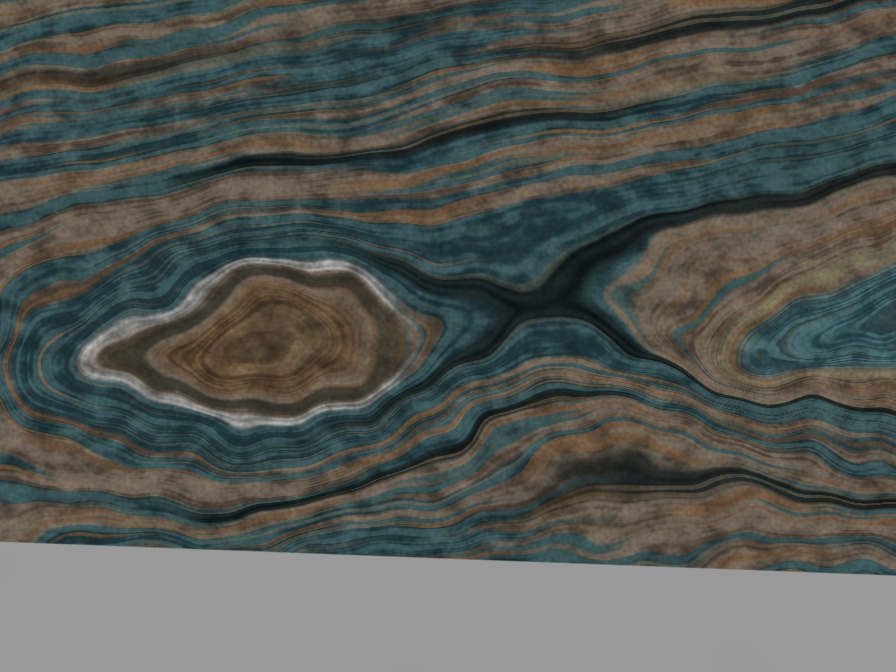
This texture is drawn by a Shadertoy shader. Its source:

```glsl
// Folded bands of teal, tan and black marbled stone above a plain grey ledge.

vec2 hashGradient(vec2 cell) {
    float a = 6.2832 * fract(sin(dot(cell, vec2(127.1, 311.7))) * 43758.5);
    return vec2(cos(a), sin(a));
}

float gradientNoise(vec2 p) {
    vec2 i = floor(p), f = fract(p);
    vec2 u = f * f * f * (f * (f * 6.0 - 15.0) + 10.0);
    vec2 e = vec2(0.0, 1.0);
    float low = mix(dot(hashGradient(i), f),
                    dot(hashGradient(i + e.yx), f - e.yx), u.x);
    float high = mix(dot(hashGradient(i + e), f - e),
                     dot(hashGradient(i + e.yy), f - e.yy), u.x);
    return mix(low, high, u.y);
}

float fbm(vec2 p) {
    float sum = 0.0, amp = 0.6;
    for (int i = 0; i < 4; i++) {
        sum += amp * gradientNoise(p);
        p = mat2(1.6, 1.2, -1.2, 1.6) * p + 3.7;
        amp *= 0.5;
    }
    return sum;
}

// Soft band of half-width w centred on c
float band(float h, float c, float w) {
    return 1.0 - smoothstep(w * 0.55, w * 1.3, abs(h - c));
}

// Stratum height: sloping layers mirrored about a fold axis, with two eyes
float strata(vec2 p) {
    float calm = mix(1.0, 0.45, smoothstep(0.52, 0.75, p.y));
    vec2 warp = vec2(gradientNoise(p * 5.0 + 2.3), gradientNoise(p * 4.0 + 9.1));
    vec2 ripple = vec2(gradientNoise(p * 13.0 + 5.0), gradientNoise(p * 12.0 + 17.0));
    p += calm * (0.06 * warp + 0.025 * ripple);
    p.x += 0.045 * sin(p.y * 27.0 + 1.0) * smoothstep(0.6, 0.9, p.x)
         * exp(-pow((p.y - 0.4) / 0.18, 2.0));
    float d = p.y - 0.46;
    float slope = mix(0.12, -0.17, smoothstep(-0.15, 0.1, d));
    float eyes = cos(6.2832 * (p.x - 0.37) / 0.96) * exp(-pow(d / 0.15, 2.0));
    return 0.46 + slope * p.x + sqrt(d * d + 0.0009) - 0.14 * eyes;
}

vec3 stone(vec2 p) {
    float h = strata(p);
    float upper = smoothstep(0.5, 0.62, h);
    float broad = gradientNoise(vec2(p.x * 1.3, h * 26.0));
    float medium = gradientNoise(vec2(p.x * 2.0 + 8.0, h * 64.0));
    float fine = gradientNoise(vec2(p.x * 4.0 + 3.0, h * 150.0));
    float mottle = fbm(p * vec2(24.0, 34.0));

    // Alternating teal and earth layers
    float tealness = 0.9 * broad + 0.9 * medium + 0.35 * fine;
    tealness += 0.35 * band(h, 0.525, 0.045) - 0.35 * band(h, 0.40, 0.055);
    vec3 teal = mix(vec3(0.12, 0.21, 0.23), vec3(0.22, 0.32, 0.33),
                    smoothstep(-0.4, 0.4, fine + medium + mottle));
    vec3 earth = mix(vec3(0.29, 0.25, 0.21), vec3(0.41, 0.37, 0.32),
                     smoothstep(-0.4, 0.4, fine - broad + mottle));
    earth = mix(earth, vec3(0.43, 0.32, 0.22), 0.7 * smoothstep(0.05, 0.3, medium - fine));
    vec3 col = mix(earth, teal, smoothstep(-0.07, 0.1, tealness));

    // Brown heart of the left eye with its dark rim
    float left = 1.0 - smoothstep(0.54, 0.66, p.x);
    vec3 heart = vec3(0.35, 0.27, 0.19) * (1.0 + 0.5 * fine + 0.3 * mottle);
    col = mix(col, heart, 0.85 * left * (1.0 - smoothstep(0.385, 0.41, h)));
    col = mix(col, vec3(0.18, 0.18, 0.15), 0.8 * left * band(h, 0.425, 0.014));

    // Pale vein around the left fold
    vec3 pale = vec3(0.52, 0.51, 0.50) * (1.0 + 0.4 * fine + 0.5 * mottle);
    col = mix(col, pale, 0.9 * left * band(h, 0.458, 0.013));

    // Cream rings and blue heart of the right eye
    float right = smoothstep(1.0, 1.15, p.x);
    col = mix(col, vec3(0.47, 0.45, 0.35), 0.75 * right * band(h, 0.365, 0.016));
    col = mix(col, teal * 1.25, 0.8 * right * (1.0 - smoothstep(0.32, 0.345, h)));

    // Dark seams that fade in and out along their length
    float fade = smoothstep(-0.25, 0.2, gradientNoise(vec2(p.x * 3.0, h * 8.0)));
    float seams = band(h, 0.51, 0.012) * smoothstep(0.4, 0.6, p.x);
    seams = max(seams, fade * band(h, 0.685, 0.011));
    seams = max(seams, band(h, 0.785, 0.016) * smoothstep(0.65, 1.0, p.x));
    seams = max(seams, 0.7 * fade * band(h, 0.87, 0.013));
    col = mix(col, vec3(0.07, 0.10, 0.10) * (1.0 + fine), 0.85 * seams);

    // Thin tan threads and surface grain
    float thread = smoothstep(0.22, 0.36, gradientNoise(vec2(p.x * 1.5, h * 95.0 + 4.0)));
    col = mix(col, vec3(0.45, 0.38, 0.29), 0.5 * thread * (0.5 + 0.5 * upper));
    return col * (1.0 + 0.35 * mottle + 0.15 * gradientNoise(p * 150.0));
}

void mainImage(out vec4 fragColor, in vec2 fragCoord) {
    vec2 p = fragCoord / iResolution.y;
    vec3 col = stone(p);

    // Grey ledge under a slightly tilted edge
    float edge = p.y - (0.194 - 0.0378 * p.x);
    float pixel = 1.0 / iResolution.y;
    vec3 ledge = vec3(0.60 + 0.008 * gradientNoise(p * 4.0));
    col = mix(ledge, col, smoothstep(-pixel, pixel, edge));
    fragColor = vec4(clamp(col, 0.0, 1.0), 1.0);
}
```
